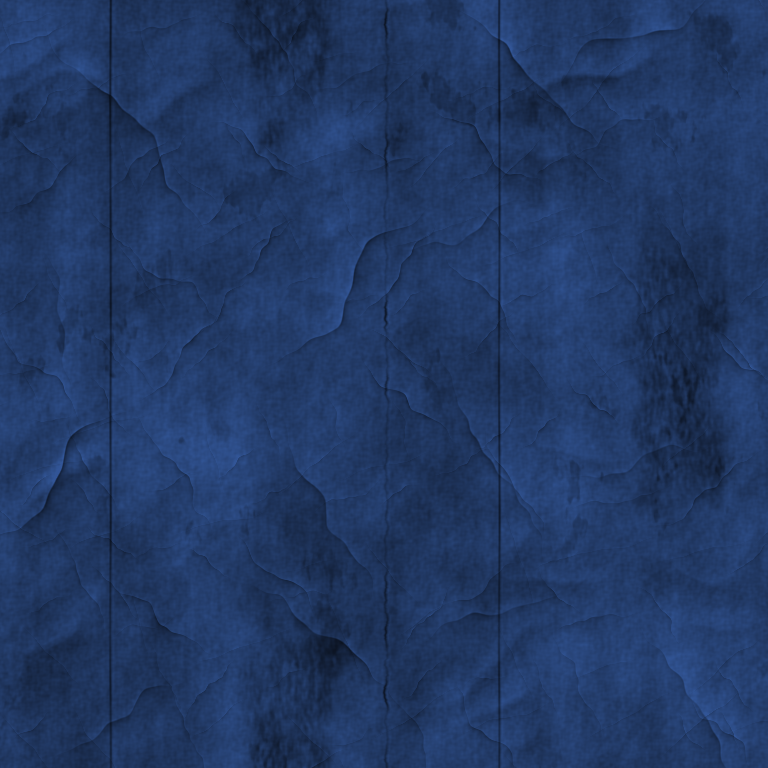
Write a WebGL 1 fragment shader that draws this texture.

```glsl
precision highp float;
// Draws dark blue creased paper pasted on boards, with seams, stains and worn strips.

uniform vec2 u_resolution;

const vec3 BASE_BLUE = vec3(0.135, 0.231, 0.408);
const float CONTRAST = 1.12;         // spread of all tones around the base
const float PANEL_WIDTH = 0.506;
const float SEAM_X = 0.144;          // groove position inside each panel
const float SEAM_HALF_WIDTH = 0.0013;
const float SEAM_DEPTH = 0.42;
const vec2 WORN_CENTER = vec2(0.377, 0.0);
const vec2 WORN_HALF_SIZE = vec2(0.056, 0.14);
const float WORN_DEPTH = 0.23;
const float STAIN_DEPTH = 0.17;
const float CLOUD_CONTRAST = 0.45;
const float MOTTLE_CONTRAST = 0.20;
const float GRIT_CONTRAST = 0.16;
const float GRAIN_CONTRAST = 0.09;
const float RISING_ANGLE = 0.55;     // the two main crease directions
const float FALLING_ANGLE = -0.95;
const float ANGLE_SPREAD = 0.7;
const float TAU = 6.2831853;

vec2 hash2(vec2 p) {
  vec3 a = fract(p.xyx * vec3(0.1031, 0.1030, 0.0973));
  a += dot(a, a.yzx + 33.33);
  return fract((a.xx + a.yz) * a.zy);
}

float cornerSlope(vec2 cell, vec2 offset) {
  float angle = TAU * hash2(cell).x;
  return dot(vec2(cos(angle), sin(angle)), offset);
}

float gradientNoise(vec2 p) {
  vec2 i = floor(p), f = fract(p);
  vec2 u = f * f * f * (f * (f * 6.0 - 15.0) + 10.0);
  vec2 e = vec2(1.0, 0.0);
  return mix(mix(cornerSlope(i, f), cornerSlope(i + e, f - e), u.x),
             mix(cornerSlope(i + e.yx, f - e.yx), cornerSlope(i + 1.0, f - 1.0), u.x), u.y);
}

float fbm(vec2 p) {
  float sum = 0.0, amplitude = 0.6;
  for (int i = 0; i < 4; i++) {
    sum += amplitude * gradientNoise(p);
    p = mat2(1.6, 1.2, -1.2, 1.6) * p + 17.3;
    amplitude *= 0.55;
  }
  return sum;
}

vec2 rotate(vec2 p, float angle) {
  float c = cos(angle), s = sin(angle);
  return vec2(c * p.x + s * p.y, c * p.y - s * p.x);
}

// Lit upper flank and shadowed lower flank of a crease, d in crease widths
float creaseProfile(float d) {
  float side = smoothstep(-0.4, 0.4, d);
  float lit = 0.6 * exp(-0.7 * max(d, 0.0)) + 0.16 * exp(-0.14 * max(d, 0.0));
  float dark = exp(0.75 * min(d, 0.0)) + 0.32 * exp(0.14 * min(d, 0.0));
  return mix(-dark, lit, side);
}

// Scattered bent creases, one candidate per grid cell
float creases(vec2 p, float scale, float width, float bending, float density, float seed) {
  vec2 grid = p * scale;
  float shade = 0.0;
  for (int j = -1; j <= 1; j++) {
    for (int i = -1; i <= 1; i++) {
      vec2 id = floor(grid) + vec2(float(i), float(j));
      vec2 place = hash2(id + seed), turn = hash2(id + seed + 37.0);
      vec2 form = hash2(id + seed + 71.0);
      float angle = mix(RISING_ANGLE, FALLING_ANGLE, step(0.55, turn.x));
      angle += (turn.y - 0.5) * ANGLE_SPREAD;
      vec2 q = rotate(grid - id - 0.2 - 0.6 * place, angle);
      float bend = bending * (gradientNoise(vec2(q.x * 2.3, 50.0 * form.x))
                 + 0.22 * gradientNoise(vec2(q.x * 8.0, 90.0 * form.y)));
      float taper = 1.0 - smoothstep(0.15, 1.0, abs(q.x) / mix(0.4, 0.78, form.x));
      float d = (q.y - bend) / (scale * width * (0.45 + 0.75 * taper));
      float patchy = 0.75 + 0.8 * gradientNoise(vec2(q.x * 6.0, 70.0 * place.x));
      float strength = step(form.y, density) * mix(0.4, 1.0, turn.y) * patchy;
      shade += strength * taper * creaseProfile(d);
    }
  }
  return shade;
}

float foldHeight(vec2 p) {
  vec2 q = rotate(p, RISING_ANGLE) * vec2(5.0, 9.0);
  return 1.0 - abs(gradientNoise(q + 0.4 * gradientNoise(p * 9.0)));
}

void main() {
  vec2 p = gl_FragCoord.xy / u_resolution.y;
  float pixel = 1.0 / u_resolution.y;
  float panel = floor(p.x / PANEL_WIDTH);
  vec2 local = vec2(p.x - panel * PANEL_WIDTH, fract(p.y - 0.5 * panel + 0.5) - 0.5);

  // Uneven dye, faint vertical bands, grit and woven grain
  float tone = 1.0 + CLOUD_CONTRAST * fbm(p * 3.4 + 5.0);
  tone += MOTTLE_CONTRAST * fbm(p * vec2(15.0, 11.0));
  tone += GRIT_CONTRAST * fbm(rotate(p, 0.8) * vec2(38.0, 60.0) + 90.0);
  tone += 0.13 * gradientNoise(p * vec2(17.0, 1.6) + 40.0);
  tone += 0.06 * gradientNoise(p * vec2(130.0, 7.0) + 15.0);
  tone += GRAIN_CONTRAST * (gradientNoise(p * vec2(230.0, 110.0)) + gradientNoise(p * vec2(130.0, 240.0)));

  // Worn strips with ragged ends and flaky vertical streaks
  float streaks = gradientNoise(p * vec2(120.0, 30.0)) + 0.9 * gradientNoise(p * vec2(200.0, 95.0) + 8.0);
  float flakes = streaks + 0.8 * fbm(rotate(p, 0.4) * vec2(60.0, 45.0) + 33.0);
  vec2 outside = abs(local - WORN_CENTER) - WORN_HALF_SIZE;
  outside += vec2(0.045, 0.16) * fbm(p * vec2(18.0, 11.0) + 60.0);
  float worn = (1.0 - smoothstep(-0.016, 0.014, outside.x)) * (1.0 - smoothstep(-0.08, 0.09, outside.y));
  tone *= 1.0 - worn * (WORN_DEPTH + 0.2 * flakes);

  // Ragged damp stains
  float stain = smoothstep(0.16, 0.28, fbm(p * vec2(13.0, 10.0) + 23.0) + 0.1 * flakes);
  stain *= smoothstep(-0.2, 0.25, gradientNoise(p * 4.0 + 81.0));
  tone *= 1.0 - STAIN_DEPTH * stain * (0.9 + 0.5 * flakes);

  // Soft folds, long creases, wrinkles and nearly straight scratches
  vec2 lightStep = vec2(0.0025, -0.0035);
  float relief = foldHeight(p + lightStep) - foldHeight(p - lightStep);
  tone += 1.3 * relief * smoothstep(-0.2, 0.4, gradientNoise(p * 5.0 + 11.0));
  tone *= 1.0 + 0.46 * creases(p, 3.9, 0.0031, 0.19, 0.85, 13.0);
  tone *= 1.0 + 0.34 * creases(p, 7.0, 0.0019, 0.18, 0.7, 157.0);
  tone *= 1.0 + 0.24 * creases(p, 12.0, 0.0013, 0.17, 0.7, 311.0);
  tone *= 1.0 + 0.17 * creases(p + 0.4, 8.0, 0.0010, 0.07, 0.9, 523.0);

  // Straight board grooves with a thin lit lip
  float groove = local.x - SEAM_X - 0.0012 * gradientNoise(vec2(p.y * 5.0, panel * 7.0 + 3.3));
  float line = 1.0 - smoothstep(SEAM_HALF_WIDTH - pixel, SEAM_HALF_WIDTH + pixel, abs(groove));
  tone *= 1.0 - SEAM_DEPTH * line * (0.85 + 0.6 * gradientNoise(vec2(p.y * 14.0, 9.3)));
  tone += 0.08 * exp(-abs(groove - 0.004) / 0.002) - 0.05 * exp(-abs(groove) / 0.007);

  // Torn paper edge between the panels
  float tear = p.x - PANEL_WIDTH + 0.003 + 0.007 * fbm(vec2(p.y * 45.0, 4.3));
  float gap = smoothstep(-0.05, 0.45, gradientNoise(vec2(p.y * 16.0, 31.3)));
  tone *= 1.0 - (0.13 + 0.42 * gap) * exp(-tear * tear / 0.000003);
  tone += (0.06 + 0.1 * gap) * exp(-abs(tear - 0.004) / 0.002);
  tone -= 0.07 * smoothstep(-0.002, 0.002, tear) * exp(-max(tear, 0.0) / 0.08);

  tone = 1.0 + CONTRAST * (tone - 1.0);
  gl_FragColor = vec4(BASE_BLUE * clamp(tone, 0.3, 1.45), 1.0);
}
```
